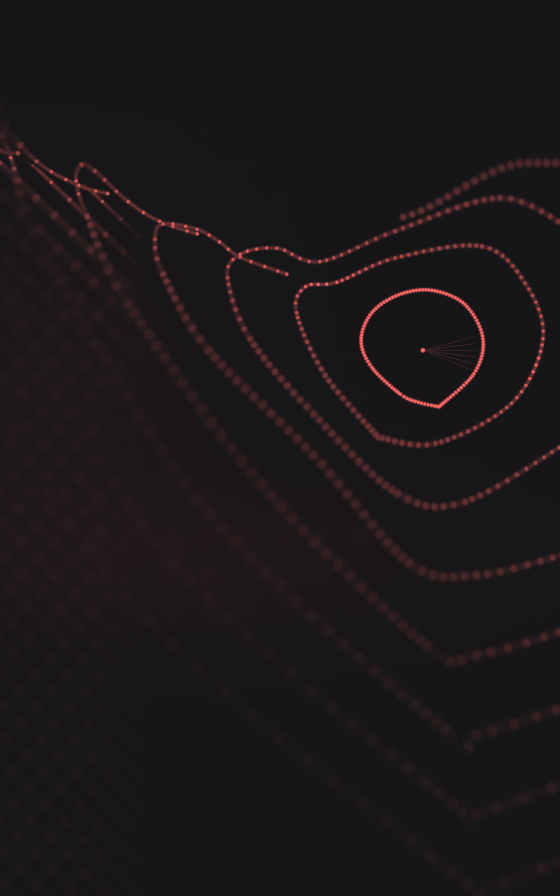
Write a Shadertoy shader that draws this background.

```glsl
// Glowing contour rings of beads around a peak, seen with a shallow depth of field.
// Each ring is a spline: the nearest chord is found first, then one curve is solved.
// A tilted focal line sets bead size and strength; cellular noise adds soft bokeh.

const int COUNT = 12;                        // control points per spline
const vec3 NIGHT = vec3(0.088, 0.084, 0.092);
const vec3 CORAL = vec3(1.0, 0.40, 0.40);
const vec2 PEAK = vec2(47.2, 60.9);

vec2 hash2(vec2 p) {
    return fract(sin(vec2(dot(p, vec2(127.1, 311.7)), dot(p, vec2(269.5, 183.3)))) * 4375.85);
}

float glow(vec2 p, vec2 center, vec2 size) {
    vec2 q = (p - center) / size;
    return exp(-dot(q, q));
}

float focalLine(float x) { return 79.6 - 0.4 * (x - 8.0); }

// 1 on the focal line, falling off faster toward the left
float focusAt(vec2 p) {
    float offset = abs(p.y - focalLine(p.x));
    return 0.03 + 0.97 * exp(-0.75 * offset / (0.7 + 0.22 * max(p.x, 0.0)));
}

// Light of a bead and of the wire that carries it, blurred when out of focus
float beadLight(float beadDist, float wireDist, float focus, float px) {
    float blur = 1.0 - focus;
    float radius = 0.27 + 0.9 * blur * blur * blur;
    float bead = 1.0 - smoothstep(0.3 * radius, radius + 0.5 * px, beadDist);
    float wire = 1.0 - smoothstep(0.0, radius + px, wireDist);
    return focus * max(bead, 0.4 * wire);
}

float beadSpline(vec2 p, vec2 v[COUNT], float spacing, float gain, float px) {
    // Nearest chord
    float best = 1e6, t = 0.0;
    int k = 0;
    for (int i = 0; i < COUNT - 1; i++) {
        vec2 ab = v[i + 1] - v[i], ap = p - v[i];
        float h = clamp(dot(ap, ab) / dot(ab, ab), 0.0, 1.0);
        vec2 gap = ap - ab * h;
        float d = dot(gap, gap);
        if (d < best) { best = d; t = h; k = i; }
    }
    // Cubic coefficients of that span
    vec2 a = v[max(k - 1, 0)], b = v[k], c = v[k + 1], d = v[min(k + 2, COUNT - 1)];
    vec2 c1 = 0.5 * (c - a);
    vec2 c2 = 0.5 * (2.0 * a - 5.0 * b + 4.0 * c - d);
    vec2 c3 = 0.5 * (3.0 * (b - c) + d - a);
    // Slide to the closest curve point
    for (int i = 0; i < 2; i++) {
        vec2 gap = p - (b + t * (c1 + t * (c2 + t * c3)));
        vec2 tangent = c1 + t * (2.0 * c2 + 3.0 * t * c3);
        t = clamp(t + dot(gap, tangent) / max(dot(tangent, tangent), 0.01), 0.0, 1.0);
    }
    vec2 onCurve = b + t * (c1 + t * (c2 + t * c3));
    float beads = max(1.0, round(1.04 * length(c - b) / spacing));
    float s = round(t * beads) / beads;
    vec2 bead = b + s * (c1 + s * (c2 + s * c3));
    float focus = min(focusAt(onCurve) * gain, 1.0);
    return beadLight(length(p - bead), length(p - onCurve), focus, px);
}

// Soft discs, one in each jittered cell
float bokeh(vec2 p, float cell) {
    vec2 rnd = hash2(floor(p / cell));
    float d = length(fract(p / cell) - 0.4 - 0.2 * rnd);
    return rnd.x * (1.0 - smoothstep(0.22, 0.4, d));
}

float ridge(float x) { return 75.5 + 6.3 * smoothstep(43.0, 59.0, x); }

// Slanted lattice of dots under the focal line at the left edge
float mesh(vec2 p, float px) {
    vec2 q = p - vec2(0.0, 81.8);
    vec2 g = vec2(dot(q, vec2(0.72, -0.69)), dot(q, vec2(0.69, 0.72))) / vec2(2.8, 2.4);
    vec2 cell = (g - round(g)) * vec2(2.8, 2.4);
    float below = 1.0 - smoothstep(-0.3, 0.6, p.y - focalLine(p.x));
    float near = 1.0 - smoothstep(9.0, 17.0, p.x);
    return below * near * beadLight(length(cell), abs(cell.y), focusAt(p), px);
}

// Thin threads that spread from the peak to the right
float fan(vec2 q, float px) {
    float angle = atan(q.y, q.x);
    float reach = length(q);
    float d = abs(angle - 0.13 * round(angle / 0.13)) * reach;
    float inside = step(abs(angle + 0.06), 0.34) * (1.0 - smoothstep(5.0, 6.8, reach));
    return 0.16 * inside * (1.0 - smoothstep(0.0, px, d));
}

void mainImage(out vec4 fragColor, in vec2 fragCoord) {
    vec2 p = fragCoord / iResolution.xy * vec2(62.5, 100.0);
    float px = 100.0 / iResolution.y;

    // Warm haze and bokeh on the slope
    float haze = glow(p, vec2(20.0, 38.0), vec2(25.0, 8.0)) * 0.034;
    haze += glow(p, vec2(6.0, 56.0), vec2(19.0, 19.0)) * 0.024;
    haze *= 1.0 + 0.6 * bokeh(p, 4.2);
    vec3 color = mix(NIGHT, CORAL * vec3(1.0, 0.8, 0.85), haze);

    // Inner rings, control points in hundredths of the canvas height
    vec2 core[COUNT] = vec2[](vec2(49.0, 54.6), vec2(52.9, 58.3), vec2(53.9, 62.2),
        vec2(51.9, 66.0), vec2(48.2, 67.6), vec2(44.5, 67.1), vec2(41.5, 65.1), vec2(40.3, 62.0),
        vec2(41.5, 59.0), vec2(44.7, 56.0), vec2(46.7, 55.1), vec2(49.0, 54.6));
    vec2 middle[COUNT] = vec2[](vec2(42.2, 51.2), vec2(36.3, 58.1), vec2(33.1, 65.1),
        vec2(34.1, 68.0), vec2(37.6, 68.5), vec2(44.1, 71.2), vec2(53.8, 72.5), vec2(58.6, 68.4),
        vec2(60.6, 62.2), vec2(57.1, 55.0), vec2(48.6, 50.5), vec2(42.2, 51.2));
    vec2 wide[COUNT] = vec2[](vec2(63.6, 50.8), vec2(51.9, 44.0), vec2(44.4, 44.9),
        vec2(35.0, 53.8), vec2(27.9, 62.2), vec2(25.4, 69.0), vec2(26.8, 71.6), vec2(30.9, 72.3),
        vec2(35.7, 70.8), vec2(44.1, 74.2), vec2(55.8, 77.9), vec2(63.6, 74.5));
    float light = beadSpline(p, core, 0.36, 2.5, px);
    light = max(light, beadSpline(p, middle, 0.82, 1.0, px));
    light = max(light, beadSpline(p, wide, 1.05, 0.95, px));

    // Outer contours: one curve that drifts by a fixed step per ring
    vec2 outer[COUNT] = vec2[](vec2(63.6, 38.3), vec2(53.2, 35.8), vec2(45.7, 37.2),
        vec2(35.0, 49.2), vec2(23.3, 60.9), vec2(18.2, 69.4), vec2(17.3, 73.3), vec2(18.2, 75.0),
        vec2(22.0, 74.4), vec2(24.5, 73.0), vec2(26.8, 71.3), vec2(32.0, 69.4));
    vec2 drift[COUNT] = vec2[](vec2(0.0, -8.5), vec2(0.0, -8.9), vec2(2.0, -9.3),
        vec2(-5.8, -3.3), vec2(-9.0, 5.2), vec2(-8.5, 6.5), vec2(-8.8, 6.5), vec2(-9.1, 6.6),
        vec2(-11.4, 6.5), vec2(-10.2, 4.5), vec2(-9.0, 4.0), vec2(-10.0, 4.5));
    float spacing = 1.35;
    for (int ring = 0; ring < 5; ring++) {
        light = max(light, beadSpline(p, outer, spacing, 0.9, px));
        for (int i = 0; i < COUNT; i++) outer[i] += drift[i];
        spacing *= 1.28;
    }

    // Far ridge, left mesh, threads and the dot on the peak
    float x = max(round(p.x), 45.0);
    float far = beadLight(length(p - vec2(x, ridge(x))),
        length(vec2(p.x - max(p.x, 45.0), p.y - ridge(p.x))), 0.7 * focusAt(p), px);
    light = max(max(light, far), max(mesh(p, px), fan(p - PEAK, px)));
    light = max(light, 1.0 - smoothstep(0.15, 0.3 + 0.5 * px, length(p - PEAK)));

    fragColor = vec4(mix(color, CORAL, light), 1.0);
}
```
